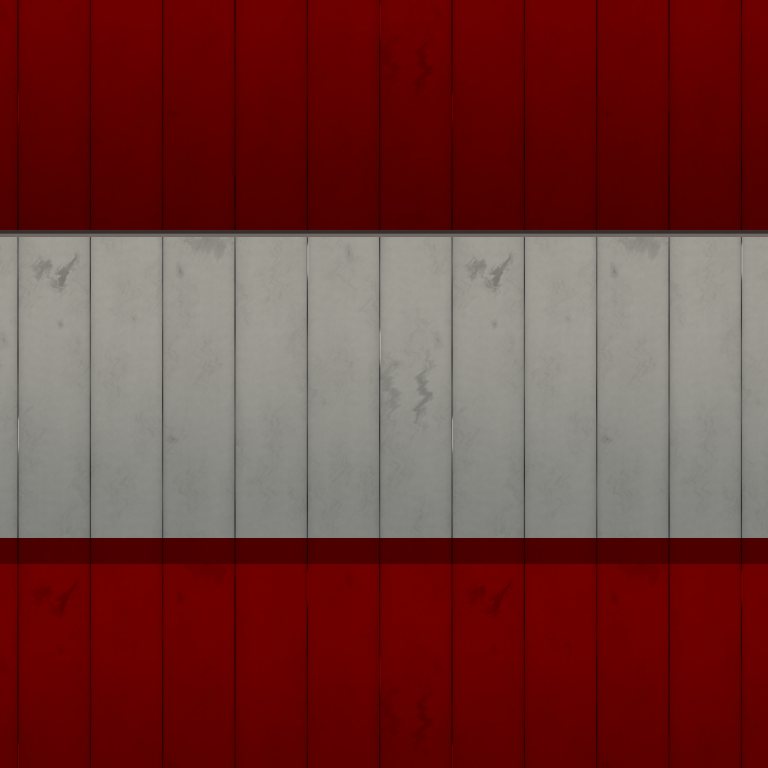
This texture is drawn by a Shadertoy shader. Its source:

```glsl
const float PLANKS = 6.0;        // planks before the boards repeat
const float BOARD_LENGTH = 4.5;  // board length in plank widths

float hash(vec2 p) {
    return fract(sin(dot(p, vec2(127.1, 311.7))) * 43758.5);
}

// Distance to the nearest scattered cell point
float cells(vec2 p) {
    vec2 cell = floor(p), f = fract(p);
    float nearest = 2.0;
    for (int j = -1; j <= 1; j++)
    for (int i = -1; i <= 1; i++) {
        vec2 o = vec2(i, j);
        vec2 site = vec2(hash(cell + o), hash(cell + o + 37.0));
        nearest = min(nearest, length(o + site - f));
    }
    return nearest;
}

// Long fibres from layered sines
float grain(vec2 p, float seed) {
    float sum = 0.0, freq = 5.0, amp = 1.0;
    for (int i = 0; i < 6; i++) {
        float bend = sin(p.y * (0.6 + 0.3 * float(i)) + freq + seed);
        sum += amp * sin(p.x * freq + seed * freq + 1.6 * bend);
        freq *= 1.83;
        amp *= 0.7;
    }
    return sum / 3.0;
}

// Irregular bending that breaks up clean outlines
vec2 warp(vec2 p) {
    vec2 w = 0.05 * sin(p.yx * vec2(13.0, 17.0) + 1.0);
    w += 0.03 * sin(p.yx * vec2(31.0, 37.0) + p * 11.0);
    return p + w + 0.015 * sin(p.yx * 71.0 + p * 29.0);
}

// Soft dark eye with a faint ring
float knot(vec2 p, vec2 centre, vec2 radius) {
    vec2 q = (p - centre) / radius;
    float d = length(q + 0.3 * sin(q.yx * 2.0 + centre * 5.0));
    return exp(-d * d * 1.5) * (0.75 + 0.25 * cos(d * 6.0));
}

// Ragged smear along a slanted line
float smear(vec2 p, vec2 centre, vec2 radius, float slant) {
    vec2 q = warp(p) - centre;
    q.x -= q.y * slant;
    float body = exp(-dot(q / radius, q / radius));
    float ragged = cells(warp(p) * vec2(14.0, 6.0)) + 0.5 * cells(p * vec2(33.0, 19.0));
    return body * smoothstep(0.1, 0.9, body + 0.75 - ragged);
}

float blemishes(vec2 p) {
    float b = 0.0;
    // Forked knot on the first plank
    b += 0.8 * smear(p, vec2(0.36, 0.45), vec2(0.13, 0.16), 0.6);
    b += 1.0 * smear(p, vec2(0.66, 0.50), vec2(0.12, 0.22), -0.4);
    b += 0.5 * knot(p, vec2(0.50, 0.68), vec2(0.09, 0.07));
    // Small knots
    b += 0.9 * knot(p, vec2(0.59, 1.20), vec2(0.04, 0.06));
    b += 0.5 * knot(p, vec2(1.61, 1.12), vec2(0.04, 0.05));
    b += 0.9 * knot(p, vec2(2.23, 0.48), vec2(0.05, 0.09));
    b += 0.7 * knot(p, vec2(2.13, 2.80), vec2(0.06, 0.05));
    b += 0.6 * knot(p, vec2(4.57, 0.26), vec2(0.05, 0.13));
    b += 0.5 * knot(p, vec2(5.24, 1.77), vec2(0.11, 0.06));
    b += 0.6 * knot(p, vec2(5.80, 1.45), vec2(0.06, 0.11));
    // Long weathered streaks
    b += 0.7 * smear(p, vec2(5.60, 2.15), vec2(0.08, 0.50), -0.1);
    b += 0.5 * smear(p, vec2(5.15, 2.15), vec2(0.10, 0.40), 0.05);
    b += 0.5 * smear(p, vec2(2.65, 0.08), vec2(0.40, 0.20), 0.0);
    return b;
}

// Brightness of bare wood, about one on average
float woodShade(vec2 p) {
    float id = floor(p.x);
    float seed = hash(vec2(id, 4.0)) * 6.0;
    float fibres = grain(p, seed);
    vec2 q = warp(p) + vec2(seed, seed * 3.0);
    float patches = smoothstep(0.6, 0.1, cells(q * vec2(1.9, 0.9)));
    float flecks = smoothstep(0.5, 0.0, cells(q * vec2(13.0, 3.0)));
    float mottle = cells(q * vec2(9.0, 7.0)) - 0.45;
    float ripple = sin(p.y * 41.0 + 2.0 * sin(p.x * 5.0 + seed)) * sin(p.y * 3.0 + p.x * 7.0);
    float pores = hash(floor(p * 48.0)) - 0.5;
    float tone = 1.01 + 0.03 * (hash(vec2(id, 9.0)) - 0.5);
    return tone + 0.015 * fibres + 0.013 * pores + 0.02 * mottle + 0.005 * ripple
        - patches * (0.02 + 0.04 * flecks) - 0.23 * blemishes(p);
}

// Seam between boards: x is darkness, y is light through the gap
vec2 seam(float x, float v, float px) {
    float k = floor(x + 0.5), d = x - k;
    float order = mod(k - 4.0, PLANKS);
    float line = 1.0 - smoothstep(0.0, 0.008 + px, abs(d));
    float soft = exp(-abs(d) * 26.0);
    float wear = 0.5 + 0.3 * sin(v * 2.1 + order * 2.4) + 0.2 * sin(v * 7.3 + order);
    float start = 0.05 + 1.2 * order;
    float open = smoothstep(start, start + 0.1, v)
        * (1.0 - smoothstep(start + 0.4, start + 0.6, v)) * step(order, 2.5);
    float glint = 1.0 - smoothstep(0.0, 0.008 + px, abs(d - 0.006));
    return vec2((0.26 + 0.28 * wear) * line + 0.13 * soft, glint * open);
}

float above(float y, float edge, float px) {
    return smoothstep(edge - px, edge + px, y);
}

// Painted stripes from bottom to top
vec3 paint(float y, float px) {
    vec3 lowerRed = vec3(mix(0.36, 0.44, smoothstep(-0.04, 0.22, y)), 0.0, 0.0);
    vec3 grey = mix(vec3(0.51, 0.515, 0.495), vec3(0.62, 0.608, 0.577),
                    smoothstep(0.27, 0.64, y));
    vec3 upperRed = vec3(mix(0.30, 0.43, clamp((y - 0.7) / 0.28, 0.0, 1.0)), 0.0, 0.0);
    vec3 c = mix(lowerRed, vec3(0.30, 0.0, 0.0), above(y, 0.2656, px));
    c = mix(c, grey, above(y, 0.2995, px));
    return mix(c, upperRed, above(y, 0.7005, px));
}

void mainImage(out vec4 fragColor, in vec2 fragCoord) {
    vec2 uv = fragCoord / iResolution.xy;
    vec2 px = 0.6 / iResolution.xy;
    float x = (uv.x - 0.0234) / 0.0942;
    float v = fract((0.6914 - uv.y) / 0.4245) * BOARD_LENGTH;
    vec3 base = paint(uv.y, px.y);
    vec3 col = base * woodShade(vec2(mod(x, PLANKS), v));
    vec2 gap = seam(x, v, px.x / 0.0942);
    col = mix(col * (1.0 - gap.x), base * 1.3, gap.y * 0.75);

    // Shadowed rail along the top of the grey stripe
    float rail = above(uv.y, 0.6914, px.y) - above(uv.y, 0.7005, px.y);
    vec3 railColor = mix(vec3(0.43, 0.41, 0.39), vec3(0.22, 0.18, 0.17),
                         above(uv.y, 0.6958, px.y));
    fragColor = vec4(mix(col, railColor, rail), 1.0);
}
```
